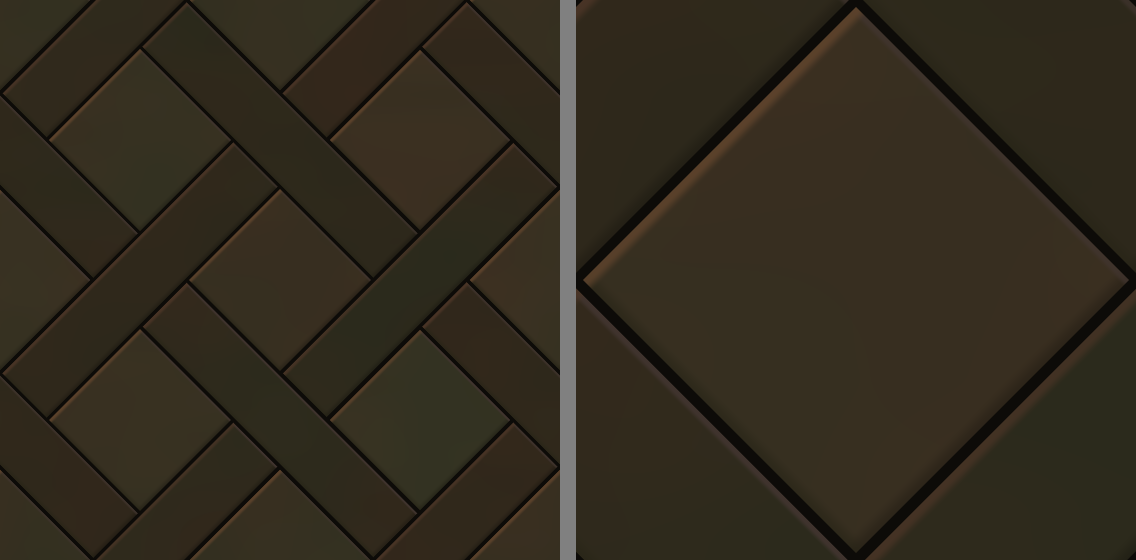
Left, the full canvas; right, a detail of the centre.
Give the GLSL for this pattern, as a three.js fragment shader.

```glsl
// Dark parquet of diagonal square tiles framed by planks woven over and under.
// The plane is turned 45 degrees, each point finds its tile or plank, and the
// distances to that piece's sides give the black joints and bevelled edges.

varying vec2 vUv;

float hash(vec2 p) {
  vec3 q = fract(p.xyx * vec3(0.1031, 0.1030, 0.0973));
  q += dot(q, q.yzx + 33.33);
  return fract((q.x + q.y) * q.z);
}

// Value noise that wraps after a whole number of cells
float wrapNoise(vec2 p, vec2 period) {
  vec2 i = floor(p);
  vec2 f = fract(p);
  f = f * f * (3.0 - 2.0 * f);
  vec2 a = mod(i + 0.5, period);
  vec2 b = mod(i + 1.5, period);
  a = floor(a);
  b = floor(b);
  return mix(mix(hash(a), hash(vec2(b.x, a.y)), f.x),
             mix(hash(vec2(a.x, b.y)), hash(b), f.x), f.y);
}

// Finds the centre and half size of the piece under a point of the turned plane
bool findPiece(vec2 w, out vec2 centre, out vec2 halfSize) {
  vec2 cell = floor((w + 2.0) / 6.0);
  vec2 f = w + 2.0 - 6.0 * cell;
  bool even = mod(cell.x + cell.y + 0.5, 2.0) < 1.0;
  if (f.x < 4.0 && f.y < 4.0) {
    centre = 6.0 * cell;
    halfSize = vec2(2.0);
    return true;
  }
  if (f.x >= 4.0 && (f.y < 4.0 || even)) {
    centre = 6.0 * cell + 3.0 - vec2(0.0, even ? 0.0 : 6.0);
    halfSize = vec2(1.0, 5.0);
  } else {
    centre = 6.0 * cell + 3.0 - vec2(even ? 6.0 : 0.0, 0.0);
    halfSize = vec2(5.0, 1.0);
  }
  return false;
}

void main() {
  // x runs down to the right, y up to the right
  vec2 w = 12.0 * vec2(vUv.x - vUv.y, vUv.x + vUv.y);
  float pixel = 17.0 * fwidth(vUv.x);

  vec2 centre, halfSize;
  bool isTile = findPiece(w, centre, halfSize);

  // Piece identity, wrapped with the canvas
  vec2 id = floor(mod(vec2(centre.x + centre.y, centre.y - centre.x) * 0.5 + 0.5, 12.0));
  float tint = hash(id + 3.0);
  float wear = hash(id + 41.0);

  // Distances to the upper left / lower left and lower right / upper right sides
  float gap = mix(0.045, 0.068, hash(id + 17.0));
  vec2 low = halfSize + (w - centre) - gap;
  vec2 high = halfSize - (w - centre) - gap;
  float edge = min(min(low.x, low.y), min(high.x, high.y));

  // Slow drift between olive and brown, with faint smears
  vec2 shift = vec2(tint, wear) * 5.0;
  float drift = wrapNoise(vUv * 5.0 + shift, vec2(5.0));
  float smear = wrapNoise(vUv * vec2(9.0, 16.0) + shift, vec2(9.0, 16.0));
  float warmth = 0.5 * (tint - 0.5) + 0.9 * (drift - 0.5) + 0.2 * (smear - 0.5);
  vec3 color = isTile ? vec3(0.222, 0.188, 0.129) : vec3(0.190, 0.159, 0.108);
  color += warmth * vec3(0.030, -0.012, -0.004);
  color *= 1.0 + 0.05 * (wear - 0.5) + 0.04 * (smear - 0.5);

  // Shaded lower sides
  color *= 1.0 - 0.20 * (1.0 - smoothstep(0.0, 0.17, high.x));
  color = mix(color, vec3(0.150, 0.140, 0.085), 0.55 * (1.0 - smoothstep(0.0, 0.16, low.y)));

  // Cool glint on the upper right side, warm one on the upper left
  float cool = 1.0 - smoothstep(0.03, 0.09, high.y);
  color = mix(color, vec3(0.255, 0.205, 0.185), cool * mix(0.65, 1.0, wear));
  float warm = 1.0 - smoothstep(0.04, 0.15, low.x);
  vec3 glint = isTile ? vec3(0.365, 0.260, 0.170) : vec3(0.290, 0.205, 0.148);
  color = mix(color, glint, warm * mix(0.7, 1.0, drift));

  // Joints
  float body = smoothstep(-0.5 * pixel, 0.5 * pixel, edge);
  gl_FragColor = vec4(mix(vec3(0.052, 0.045, 0.030), color, body), 1.0);
}
```
